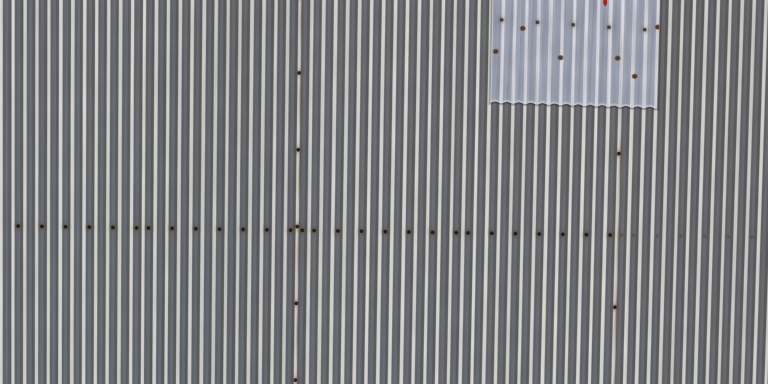
A Shadertoy shader for this texture:

```glsl
// Weathered corrugated steel wall: a leaning rib profile repeated across the canvas,
// with a row of screws, two rusty sheet seams and a paler repair sheet at the top.
// Ribs are counted by u, so screws, seams and the repair all follow their lean.

const float RIBS = 32.43;          // ribs per canvas height
const float RIB_SHIFT = 0.003;     // first crest from the left edge
const float LEAN = 0.016;          // how far ribs converge downward
const float CREST_HALF = 0.145;    // lit half width, in ribs
const float SHEET_RIBS = 13.5;     // ribs per wall sheet
const float SCREW_ROW = 0.588;     // depth of the screw row
const float SCREW_TILT = 0.0152;
const float SCREW_RADIUS = 0.0048;
const vec2 REPAIR_SPAN = vec2(41.1, 55.1);  // in ribs
const float REPAIR_DEPTH = 0.266;

const vec3 CREST = vec3(0.81, 0.81, 0.785);
const vec3 VALLEY_COOL = vec3(0.395, 0.425, 0.452);
const vec3 VALLEY_WARM = vec3(0.415, 0.412, 0.43);
const vec3 SHADOW = vec3(0.355, 0.355, 0.365);
const vec3 REPAIR_VALLEY = vec3(0.59, 0.61, 0.67);
const vec3 REPAIR_CREST = vec3(0.82, 0.82, 0.84);
const vec3 RUST = vec3(0.34, 0.23, 0.15);
const vec3 SCREW = vec3(0.11, 0.09, 0.06);
const vec3 RED_MARK = vec3(0.65, 0.12, 0.10);

float hash(vec2 p) {
    return fract(sin(dot(p, vec2(127.1, 311.7))) * 4375.85);
}

// Distance to the nearest jittered cell point, with that cell's random value
vec2 cellular(vec2 p) {
    vec2 cell = floor(p), best = vec2(9.0, 0.0);
    for (int y = -1; y <= 1; y++)
    for (int x = -1; x <= 1; x++) {
        vec2 c = cell + vec2(x, y);
        vec2 point = c + 0.15 + 0.7 * vec2(hash(c), hash(c + 17.3));
        float dist = length(p - point);
        if (dist < best.x) best = vec2(dist, hash(c + 41.9));
    }
    return best;
}

float disc(vec2 offset, float radius, float aa) {
    return 1.0 - smoothstep(radius - aa, radius + aa, length(offset));
}

vec3 addScrew(vec3 color, vec2 offset, float strength, float aa) {
    float halo = exp(-dot(offset, offset) / (4.0 * SCREW_RADIUS * SCREW_RADIUS));
    color = mix(color, RUST, 0.4 * halo * strength);
    return mix(color, SCREW, 0.9 * strength * disc(offset, SCREW_RADIUS, aa));
}

void mainImage(out vec4 fragColor, in vec2 fragCoord) {
    vec2 p = fragCoord / iResolution.y;
    float px = 1.0 / iResolution.y;
    float aa = 0.7 * px;
    float depth = 1.0 - p.y;
    float u = (p.x * (1.0 + LEAN * (depth - 0.6)) - RIB_SHIFT) * RIBS;
    float rib = floor(u + 0.5);
    float r = u - rib;             // -0.5 to 0.5, crest at 0

    // Rib profile: lit crest, shaded flanks, sky-tinted valley
    float edge = max(0.07, 0.55 * px * RIBS);
    float halfWidth = CREST_HALF + 0.03 * (hash(vec2(rib, 3.0)) - 0.5);
    float lit = 1.0 - smoothstep(halfWidth - edge, halfWidth + edge, abs(r));
    float leftShade = smoothstep(-0.46, -0.34, r) * step(r, 0.0);
    float rightShade = 0.5 * smoothstep(0.40, 0.28, r) * step(0.0, r);
    float warmth = clamp(0.15 + 0.35 * p.x - 0.5 * (depth - 0.5), 0.0, 1.0);
    vec3 valley = mix(VALLEY_COOL, VALLEY_WARM, warmth);
    vec3 color = mix(valley, SHADOW, leftShade + rightShade);
    color = mix(color, CREST * (0.97 + 0.05 * hash(vec2(rib, 8.0))), lit);

    // Wear: uneven sheets, long streaks and soft blotches
    float valleyId = floor(u);
    float sheet = floor((valleyId + 1.6) / SHEET_RIBS);
    float streak = sin(u * 9.1 + 2.0 * sin(depth * 7.0 + rib)) * sin(u * 3.7 + depth * 5.0);
    float blotch = cellular(vec2(u * 0.9, depth * 11.0)).x - 0.45;
    color *= 1.0 + 0.03 * (hash(vec2(sheet, 5.0)) - 0.5) + 0.02 * streak + 0.05 * blotch;

    // Screw row: every second valley, restarting at each sheet
    float slot = valleyId - floor(SHEET_RIBS * sheet - 1.0);
    float present = max(1.0 - mod(slot, 2.0), step(12.5, slot));
    present *= mix(1.0, 0.2, smoothstep(51.8, 52.5, u));
    float rowDepth = SCREW_ROW + SCREW_TILT * p.x;
    color = addScrew(color, vec2((u - valleyId - 0.44) / RIBS, depth - rowDepth), present, aa);

    // Seams: a dirty lap beside a crest, with widely spaced rusty screws
    for (int i = 0; i < 2; i++) {
        float m = float(i);
        float across = (u - 25.0 - 27.0 * m) / RIBS;
        float spacing = 0.2 + 0.2 * m;
        float along = depth - 0.19 - 0.21 * m;
        along -= spacing * floor(along / spacing + 0.5);
        float lap = exp(-pow((across - 0.004) / 0.003, 2.0));
        color = mix(color, RUST, lap * (0.25 + 0.15 * sin(depth * 31.0 + m)));
        color = addScrew(color, vec2(across, along), 1.0, aa);
    }

    // Repair sheet: paler metal, ragged lower edge, cast shadow
    float t = (u - REPAIR_SPAN.x) / (REPAIR_SPAN.y - REPAIR_SPAN.x);
    float bottom = REPAIR_DEPTH + 0.015 * t + 0.002 * cos(u * 6.2832);
    float sideGap = max(REPAIR_SPAN.x - u, u - REPAIR_SPAN.y) / RIBS;
    float gap = max(sideGap, depth - bottom);
    float inside = 1.0 - smoothstep(-aa, aa, gap);
    color *= 1.0 - 0.35 * (1.0 - smoothstep(0.0, 0.008, gap));
    vec3 metal = mix(REPAIR_VALLEY, REPAIR_CREST, 0.9 * lit + 0.12 * rightShade);
    metal *= 1.0 + 0.05 * streak + 0.1 * blotch;
    metal = mix(metal, REPAIR_CREST, 0.6 * smoothstep(-0.009, -0.002, depth - bottom));
    vec2 speck = cellular(vec2(u * 0.5, depth * 18.0));
    metal = mix(metal, RUST, step(0.82, speck.y) * (1.0 - smoothstep(0.06, 0.16, speck.x)));
    float third = 3.0 * floor(u / 3.0 + 0.5);
    metal = addScrew(metal, vec2((u - third + 0.1) / RIBS, depth - 0.05 - 0.03 * t), 0.75, aa);
    metal = mix(metal, RED_MARK, disc((p - vec2(1.576, 0.995)) * vec2(1.0, 0.5), 0.005, aa));
    color = mix(color, metal, inside);

    fragColor = vec4(clamp(color, 0.0, 1.0), 1.0);
}
```
